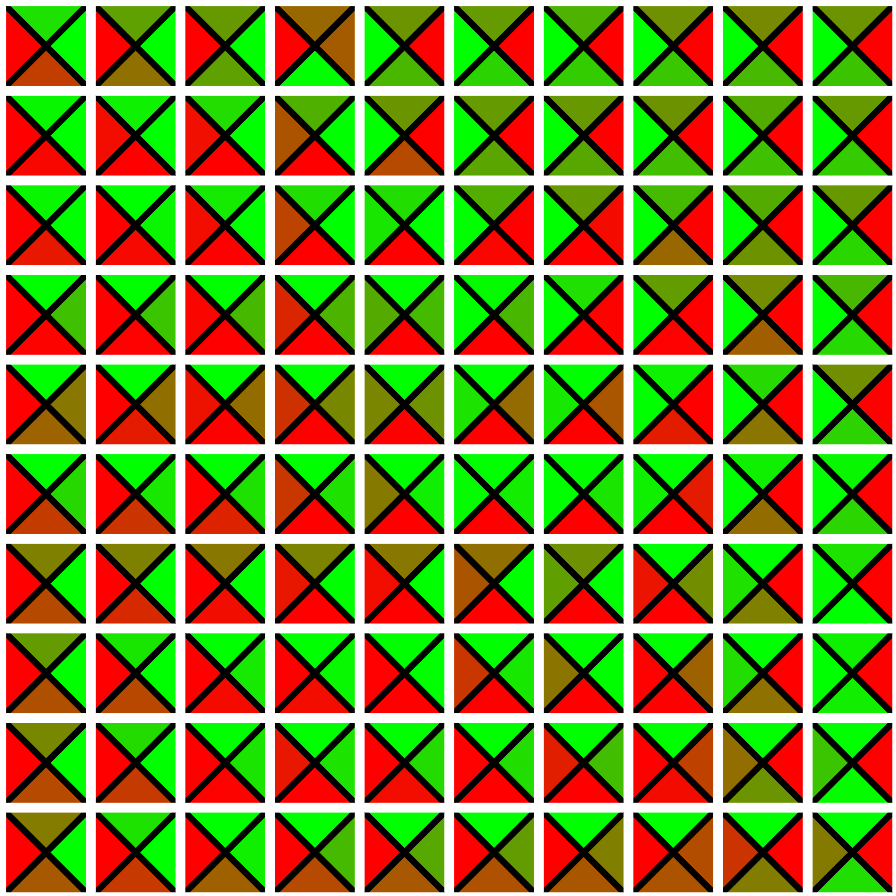
A three.js fragment shader for this pattern:

```glsl
varying vec2 vUv;

const float GRID = 10.0;
const float TILE_HALF = 0.445;
const float LINE_HALF = 0.036;
const vec2 TILE_CENTER = vec2(0.514, 0.486);
const vec3 RED = vec3(1.0, 0.0, 0.0);
const vec3 GREEN = vec3(0.0, 1.0, 0.0);

float hash(vec2 p) {
  return fract(sin(dot(p, vec2(127.1, 311.7))) * 43758.5453);
}

float bump(float x, float center, float width) {
  float t = (x - center) / width;
  return exp(-t * t);
}

float coverage(float dist, float pixel) {
  return 1.0 - smoothstep(-0.5 * pixel, 0.5 * pixel, dist);
}

// Green fields over the board: x = column, y = row counted from the top
float leftGreen(float x, float y) {
  float start = 2.0 + 5.0 * smoothstep(6.0, 9.0, y);
  float end = 4.0 + 0.4 * y + 3.0 * smoothstep(5.0, 6.0, y);
  float dip = bump(x, 7.0, 0.5) * smoothstep(5.0, 6.0, y);
  return smoothstep(start, end, x) * (1.0 - dip);
}

float topGreen(float x, float y) {
  float upperRight = smoothstep(-0.5, 1.0, x - 2.0 * y);
  float band = bump(y, 6.0, 0.5) * (1.0 - smoothstep(6.0, 7.0, x));
  float lowerLeft = bump(x, 0.0, 0.9) * smoothstep(5.0, 6.0, y);
  return 1.0 - max(0.38 * upperRight, 0.47 * max(band, lowerLeft));
}

float rightGreen(float x, float y) {
  float edge = 3.0 + 4.2 * smoothstep(-1.0, 6.0, y);
  float band = 0.55 * bump(y, 3.8, 0.9);
  float fade = 0.075 * x * smoothstep(6.5, 9.0, y);
  return (1.0 - band - fade) * (1.0 - smoothstep(edge - 0.8, edge + 0.4, x));
}

float bottomGreen(float x, float y) {
  float upperRight = 0.75 * smoothstep(-1.0, 3.0, x - 3.2 * y);
  float rightEdge = smoothstep(7.0, 9.0, x) * mix(0.75, 1.0, smoothstep(3.0, 6.0, y));
  float lowerLeft = 0.3 * bump(x, 0.0, 1.5) * smoothstep(3.0, 4.0, y);
  float lastRow = 0.25 * smoothstep(8.0, 9.0, y);
  return max(max(upperRight, rightEdge), max(lowerLeft, lastRow));
}

// Left, top, right, bottom, stretched so each tile spans red to green
vec4 tileGreens(vec2 cell) {
  vec4 greens = vec4(leftGreen(cell.x, cell.y), topGreen(cell.x, cell.y),
                     rightGreen(cell.x, cell.y), bottomGreen(cell.x, cell.y));
  vec4 jitter = vec4(hash(cell), hash(cell + 17.3), hash(cell + 41.9), hash(cell + 73.1));
  greens += 0.16 * (jitter - 0.5);
  float low = min(min(greens.x, greens.y), min(greens.z, greens.w));
  float high = max(max(greens.x, greens.y), max(greens.z, greens.w));
  return (greens - low) / max(high - low, 0.001);
}

// Picks the green level of the triangle that holds p
float triangleGreen(vec2 p, vec4 greens) {
  if (abs(p.x) > abs(p.y)) return p.x < 0.0 ? greens.x : greens.z;
  return p.y > 0.0 ? greens.y : greens.w;
}

void main() {
  vec2 board = vUv * GRID;
  float pixel = fwidth(board.x);
  vec2 cell = floor(board);
  cell.y = GRID - 1.0 - cell.y;
  vec2 p = fract(board) - TILE_CENTER;

  // Four triangles
  vec3 color = mix(RED, GREEN, triangleGreen(p, tileGreens(cell)));

  // Black diagonals
  float diagonal = abs(abs(p.x) - abs(p.y)) * 0.7071;
  color = mix(color, vec3(0.0), coverage(diagonal - LINE_HALF, pixel));

  // White gutters
  float square = max(abs(p.x), abs(p.y)) - TILE_HALF;
  color = mix(vec3(1.0), color, coverage(square, pixel));

  gl_FragColor = vec4(color, 1.0);
}
```
